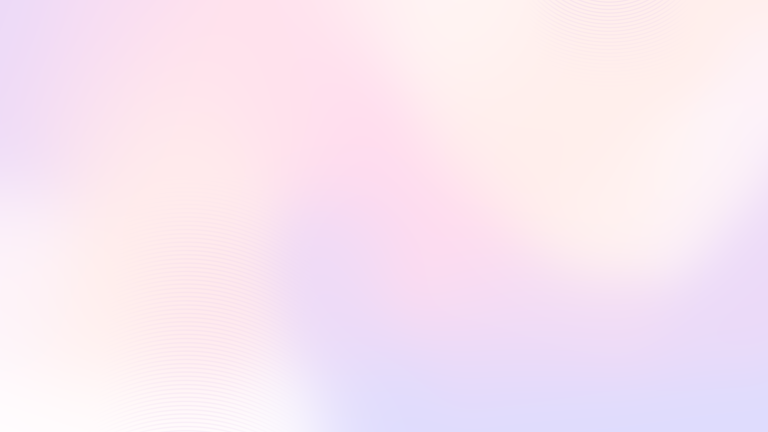
Give the GLSL for this background, as a WebGL 2 fragment shader.

```glsl
#version 300 es
precision highp float;

#define LINE_SPACING 0.0097
#define ARC_STRENGTH 0.30
#define WAVE_STRENGTH 0.22
#define ARC_CENTER vec2(1.41, 1.13)

uniform vec2 u_resolution;
out vec4 fragColor;

const vec3 WHITE      = vec3(1.00, 0.99, 0.995);
const vec3 PALE       = vec3(0.995, 0.955, 0.98);
const vec3 CREAM      = vec3(1.00, 0.96, 0.955);
const vec3 PEACH      = vec3(1.00, 0.935, 0.925);
const vec3 BLUSH      = vec3(1.00, 0.908, 0.925);
const vec3 PINK       = vec3(1.00, 0.885, 0.93);
const vec3 ROSE       = vec3(1.00, 0.86, 0.935);
const vec3 ORCHID     = vec3(0.965, 0.865, 0.955);
const vec3 LAVENDER   = vec3(0.925, 0.855, 0.972);
const vec3 PERIWINKLE = vec3(0.872, 0.863, 0.992);
const vec3 LINE_COLOR = vec3(0.90, 0.79, 0.93);

float segmentDistance(vec2 p, vec2 a, vec2 b) {
    vec2 ab = b - a;
    float t = clamp(dot(p - a, ab) / dot(ab, ab), 0.0, 1.0);
    return length(p - a - ab * t);
}

// Soft brush stroke: premultiplied colour in rgb, weight in a
vec4 stroke(vec2 p, vec2 a, vec2 b, float radius, vec3 color) {
    float d = segmentDistance(p, a, b) / radius;
    return vec4(color, 1.0) * (exp(-d * d) + 1e-5);
}

// Evenly spaced hairlines along a field, faded where too fine to resolve
float hairlines(float field) {
    float phase = field / LINE_SPACING;
    float visible = 1.0 - smoothstep(0.35, 0.8, fwidth(phase));
    float wave = 0.5 + 0.5 * cos(6.28318 * phase);
    return mix(0.4, wave * wave, visible);
}

vec3 gradientMesh(vec2 p) {
    // Left side: lavender corner, peach middle, white foot
    vec4 sum = stroke(p, vec2(0.00, 1.00), vec2(0.00, 0.68), 0.17, LAVENDER);
    sum += stroke(p, vec2(0.25, 1.00), vec2(0.18, 0.78), 0.16, ORCHID);
    sum += stroke(p, vec2(0.42, 0.88), vec2(0.70, 1.00), 0.18, PINK);
    sum += stroke(p, vec2(0.28, 0.68), vec2(0.60, 0.77), 0.17, BLUSH);
    sum += stroke(p, vec2(0.40, 0.58), vec2(0.25, 0.25), 0.18, PEACH);
    sum += stroke(p, vec2(0.00, 0.45), vec2(0.02, 0.28), 0.16, PALE);
    sum += stroke(p, vec2(0.00, 0.02), vec2(0.60, 0.00), 0.17, WHITE);
    sum += stroke(p, vec2(0.47, 0.42), vec2(0.48, 0.24), 0.15, BLUSH);

    // Rose ridge and the cool lower field
    sum += stroke(p, vec2(0.72, 0.78), vec2(1.00, 0.42), 0.18, ROSE);
    sum += stroke(p, vec2(0.78, 0.39), vec2(0.80, 0.25), 0.15, LAVENDER);
    sum += stroke(p, vec2(0.88, 0.03), vec2(1.78, 0.00), 0.17, PERIWINKLE);
    sum += stroke(p, vec2(1.10, 0.31), vec2(1.42, 0.28), 0.12, ORCHID);
    sum += stroke(p, vec2(1.10, 0.18), vec2(1.70, 0.25), 0.13, LAVENDER);

    // Warm bowl with a pale rim on the right
    sum += stroke(p, vec2(0.90, 1.02), vec2(1.08, 0.91), 0.16, CREAM);
    sum += stroke(p, vec2(1.16, 0.72), vec2(1.38, 0.50), 0.17, PEACH);
    sum += stroke(p, vec2(1.32, 0.82), vec2(1.72, 1.02), 0.19, PEACH);
    sum += stroke(p, vec2(1.45, 0.47), vec2(1.60, 0.60), 0.13, CREAM);
    sum += stroke(p, vec2(1.58, 0.46), vec2(1.71, 0.66), 0.10, PALE);
    sum += stroke(p, vec2(1.71, 0.66), vec2(1.78, 0.85), 0.10, PALE);
    sum += stroke(p, vec2(1.67, 0.38), vec2(1.81, 0.57), 0.11, LAVENDER);
    return sum.rgb / sum.a;
}

void main() {
    vec2 p = gl_FragCoord.xy / u_resolution.y;
    p.x += 0.5 * (16.0 / 9.0 - u_resolution.x / u_resolution.y);
    vec3 color = gradientMesh(p);

    // Concentric arcs hanging from the top edge
    vec2 q = p - ARC_CENTER;
    float radius = length(q * vec2(1.0, 1.15));
    float arcMask = (1.0 - smoothstep(0.12, 0.40, radius))
                  * (1.0 - smoothstep(0.10, 0.21, abs(q.x)));
    color = mix(color, LINE_COLOR, ARC_STRENGTH * arcMask * hairlines(radius));

    // Humped waves in the lower left
    float hump = p.x - 0.48;
    float field = p.y + 1.2 * hump * hump + 0.12 * hump;
    float waveDistance = segmentDistance(p, vec2(0.50, 0.36), vec2(0.45, 0.02));
    float waveMask = 1.0 - smoothstep(0.02, 0.27, waveDistance);
    color = mix(color, LINE_COLOR, WAVE_STRENGTH * waveMask * hairlines(field));

    fragColor = vec4(color, 1.0);
}
```
